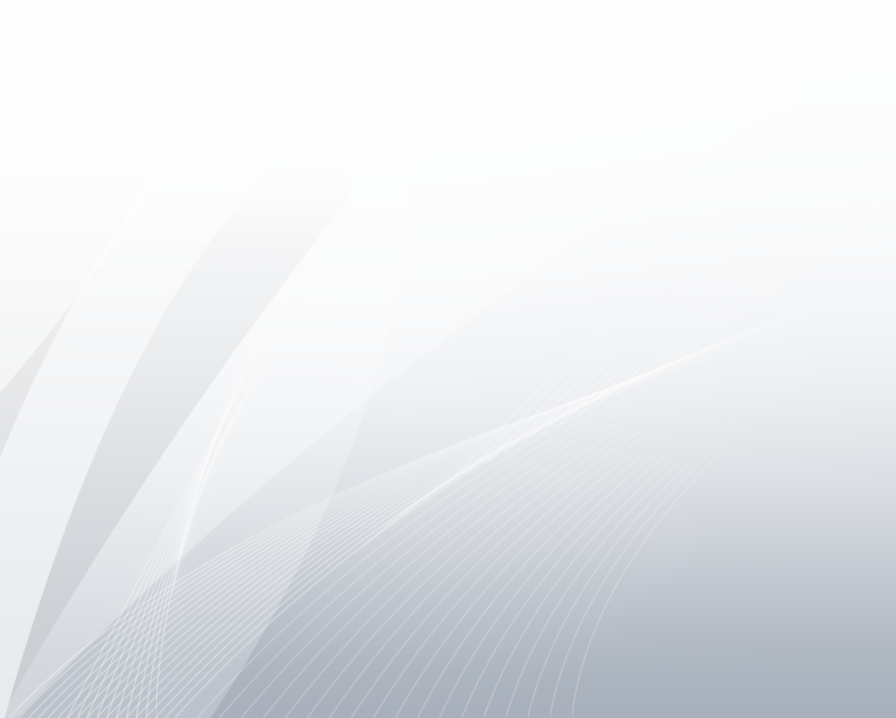
A WebGL 2 fragment shader for this background:

```glsl
#version 300 es
precision highp float;
// Pale silver backdrop with translucent curved veils and fans of fine white lines.

uniform vec2 u_resolution;
out vec4 outColor;

const float HEIGHT = 0.8;            // canvas height, with a width of one
const vec3 WHITE = vec3(0.993, 0.994, 0.995);
const vec3 STEEL = vec3(0.655, 0.69, 0.735);
const vec3 SILVER = vec3(0.785, 0.80, 0.82);
const float STEEL_REACH = 0.28;      // height over which the steel fades
const float SILVER_REACH = 0.42;
const float LINE_WIDTH = 0.0007;
const float RIBBON_LINES = 18.0;
const float SWEEP_LINES = 18.0;
const float SPRAY_LINES = 13.0;
const float SHEAF_LINES = 10.0;

float pixel;

// Quadratic Bezier with rising x: signed distance (positive above) and parameter.
vec2 curve(vec2 p, vec2 a, vec2 b, vec2 c) {
    vec2 ab = b - a;
    vec2 bend = a - 2.0 * b + c;
    float root = sqrt(max(ab.x * ab.x + bend.x * (p.x - a.x), 1e-5));
    float t = (p.x - a.x) / (ab.x + root);
    float y = a.y + t * (2.0 * ab.y + t * bend.y);
    vec2 tangent = vec2(root, ab.y + bend.y * t);
    return vec2((p.y - y) * root / length(tangent), t);
}

// Coverage of the region above a curve, up to the end of the curve.
float above(vec2 p, vec2 a, vec2 b, vec2 c) {
    vec2 hit = curve(p, a, b, c);
    return smoothstep(-pixel, pixel, hit.x) * step(hit.y, 1.0);
}

// Thin stroke that fades towards the end of its curve.
float strand(vec2 p, vec2 a, vec2 b, vec2 c) {
    vec2 hit = curve(p, a, b, c);
    float fade = step(0.0, hit.y) * (1.0 - smoothstep(0.35, 1.0, hit.y));
    return fade * (1.0 - smoothstep(0.0, LINE_WIDTH + pixel, abs(hit.x)));
}

// Bright crease with a soft halo, fading at both ends.
float crease(vec2 p, vec2 a, vec2 b, vec2 c) {
    vec2 hit = curve(p, a, b, c);
    float t = clamp(hit.y, 0.0, 1.0);
    float d = abs(hit.x);
    float glow = 0.9 * exp(-d / 0.0013) + 0.14 * exp(-d / 0.007);
    return glow * smoothstep(0.0, 0.25, t) * (1.0 - smoothstep(0.5, 1.0, t));
}

vec3 veils(vec2 p) {
    // Steel rising from the bottom, a little lower around the centre
    float centre = (p.x - 0.45) / 0.3;
    float height = p.y * (1.0 + 0.09 * exp(-centre * centre));
    vec3 color = mix(WHITE, STEEL, exp(-pow(height / STEEL_REACH, 1.65)));
    vec3 shade = mix(WHITE, SILVER, exp(-pow(p.y / SILVER_REACH, 2.2)));

    // Central veils
    color = mix(color, WHITE, 0.23 * above(p, vec2(0.235, 0.0), vec2(0.41, 0.262), vec2(0.458, 0.54)));
    color = mix(color, WHITE, 0.33 * above(p, vec2(0.0, -0.02), vec2(0.365, 0.366), vec2(0.886, 0.689)));

    // Grey band, dissolving at its top, and the pale band to its left
    float band = above(p, vec2(0.0), vec2(0.17, 0.3), vec2(0.39, 0.58));
    color = mix(color, shade, 0.85 * band * (1.0 - smoothstep(0.5, 0.63, p.y)));
    color = mix(color, WHITE, 0.6 * above(p, vec2(0.005, 0.0), vec2(0.124, 0.423), vec2(0.295, 0.605)));

    // Narrow grey sliver at the left side
    float sliver = above(p, vec2(0.0, 0.29), vec2(0.09, 0.51), vec2(0.22, 0.67));
    color *= 1.0 - 0.06 * sliver * (1.0 - smoothstep(0.3, 0.68, p.y));
    color = mix(color, WHITE, 0.6 * above(p, vec2(0.0, 0.363), vec2(0.1, 0.475), vec2(0.22, 0.67)));
    return color;
}

float lines(vec2 p) {
    float light = 0.0;

    // Ribbon from the lower left, gathering on the long crease
    for (float i = 0.0; i < RIBBON_LINES; i++) {
        float u = i / (RIBBON_LINES - 1.0);
        light += 0.36 * strand(p, vec2(mix(0.01, 0.195, u), 0.0),
            mix(vec2(0.275, 0.285), vec2(0.5, 0.335), u), vec2(1.0, mix(0.45, 0.49, u)));
    }

    // Wide sweep rising from the bottom
    for (float i = 0.0; i < SWEEP_LINES; i++) {
        float u = i / (SWEEP_LINES - 1.0);
        light += 0.23 * strand(p, vec2(mix(0.22, 0.638, u), 0.0),
            mix(vec2(0.52, 0.335), vec2(0.665, 0.229), u), vec2(1.0, mix(0.49, 0.45, u)));
    }

    // Faint spray leaving the crease upwards
    for (float i = 0.0; i < SPRAY_LINES; i++) {
        float u = i / (SPRAY_LINES - 1.0);
        vec2 start = mix(vec2(0.5, 0.262), vec2(0.75, 0.392), u);
        vec2 end = mix(vec2(0.72, 0.49), vec2(1.02, 0.6), u);
        light += 0.3 * strand(p, start, 0.5 * (start + end), end);
    }

    // Steep sheaf at the left
    for (float i = 0.0; i < SHEAF_LINES; i++) {
        float u = i / (SHEAF_LINES - 1.0);
        light += 0.36 * strand(p, vec2(mix(0.075, 0.174, u), 0.0),
            mix(vec2(0.23, 0.3), vec2(0.178, 0.2), u), vec2(mix(0.36, 0.33, u), 0.54));
    }

    // Creases where the lines gather
    light += crease(p, vec2(0.39, 0.177), vec2(0.55, 0.335), vec2(1.0, 0.49));
    light += crease(p, vec2(0.19, 0.12), vec2(0.21, 0.28), vec2(0.33, 0.44));
    return light;
}

void main() {
    vec2 p = gl_FragCoord.xy / u_resolution * vec2(1.0, HEIGHT);
    pixel = 1.0 / u_resolution.x;
    vec3 color = mix(veils(p), WHITE, 1.0 - exp(-lines(p)));
    outColor = vec4(color, 1.0);
}
```
